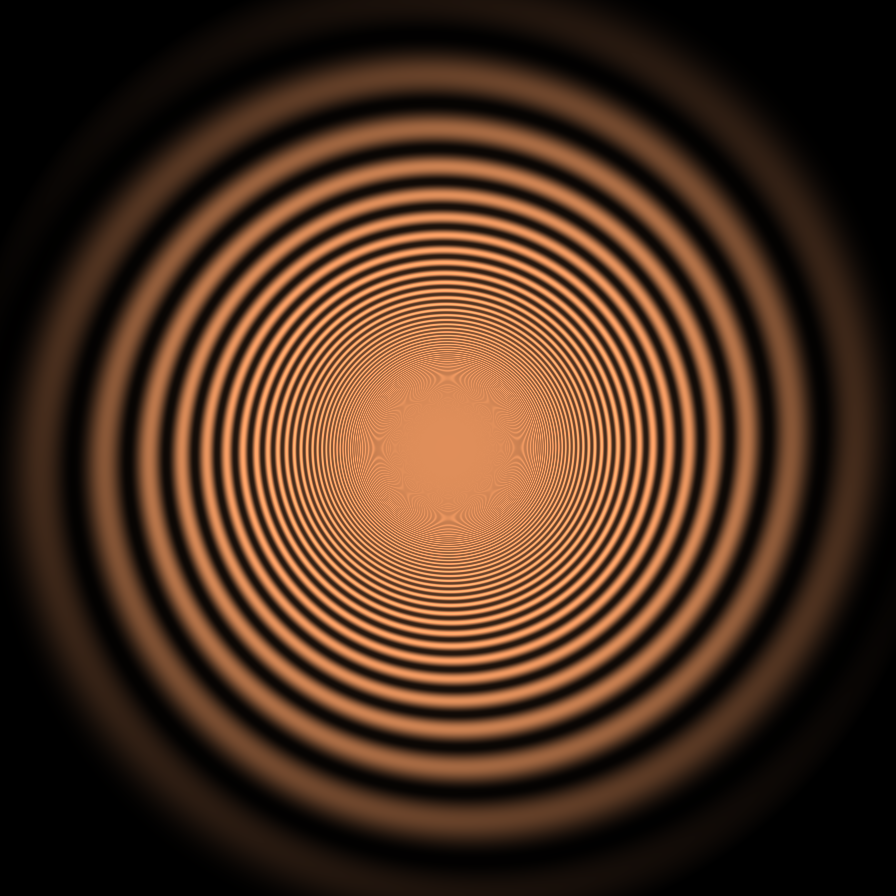
Give the GLSL for this background, as a WebGL 1 fragment shader.

```glsl
precision highp float;

uniform vec2 u_resolution;

// Two-armed spiral wound by orbital shear; detail finer than a pixel fades to its mean.
float spiralArms(vec2 p, float radius, float pixel) {
    float phase = 2.0 * atan(p.y, p.x) + 18.0 * pow(radius, -1.5);
    float arms = pow(0.5 + 0.5 * sin(phase), 2.0);
    float cyclesPerPixel = 27.0 / 6.28319 * pow(radius, -2.5) * pixel;
    float detail = 1.0 / (1.0 + 7.0 * cyclesPerPixel * cyclesPerPixel);
    return mix(0.375, arms, detail);
}

void main() {
    float side = min(u_resolution.x, u_resolution.y);
    vec2 p = (2.0 * gl_FragCoord.xy - u_resolution) / side;
    float radius = max(length(p), 0.01);

    // Central glow with a soft outer rim
    float glow = 2.0 * exp(-3.0 * radius * radius);
    glow *= 1.0 - smoothstep(0.6, 1.1, radius);

    // Warm copper light, converted for display
    vec3 copper = vec3(1.0, 0.37, 0.135);
    vec3 light = copper * glow * spiralArms(p, radius, 2.0 / side);
    gl_FragColor = vec4(pow(min(light, 1.0), vec3(1.0 / 2.2)), 1.0);
}
```
